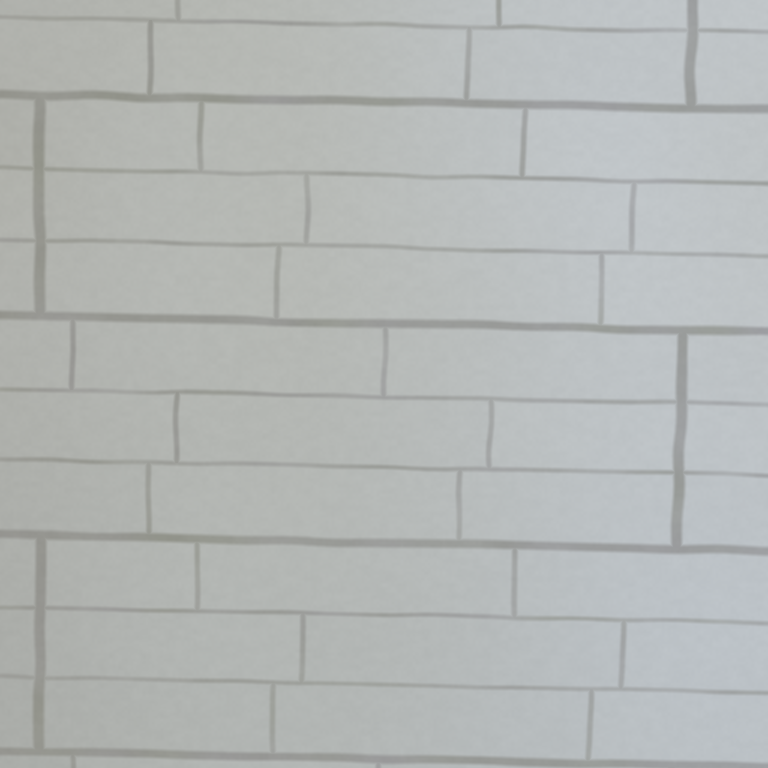
A Shadertoy shader for this texture:

```glsl
float hash(vec2 p) {
    p = fract(p * vec2(0.1031, 0.1137));
    p += dot(p, p.yx + 33.33);
    return fract((p.x + p.y) * p.x * 17.0);
}

float noise(vec2 p) {
    vec2 i = floor(p), f = fract(p);
    f = f * f * (3.0 - 2.0 * f);
    return mix(mix(hash(i), hash(i + vec2(1, 0)), f.x),
               mix(hash(i + vec2(0, 1)), hash(i + vec2(1, 1)), f.x), f.y);
}

// Soft-edged line coverage from distance and half width
float line(float dist, float halfWidth, float blur) {
    return 1.0 - smoothstep(halfWidth - blur, halfWidth + blur, abs(dist));
}

void mainImage(out vec4 fragColor, in vec2 fragCoord) {
    vec2 uv = fragCoord / iResolution.xy;
    vec2 pos = vec2(uv.x, 1.0 - uv.y);
    float blur = max(0.0028, 0.75 / iResolution.y);

    // Hand-laid wobble, slight tilt and perspective
    vec2 wobble = vec2(noise(pos * 22.0 + 40.0), noise(pos * vec2(16.0, 22.0) + 70.0)) - 0.5;
    vec2 wall = pos + wobble * vec2(0.004, 0.0035);
    float drop = wall.y - 0.0205 * wall.x - 0.1224;
    float course = drop / 0.2905 * (1.0 + 0.0218 * drop);
    float across = 0.052 + (wall.x - 0.052) / (1.0 - 0.034 * (pos.y - 0.27));

    // Panels of three rows, alternate courses shifted
    float panel = floor(course);
    float f = course - panel;
    bool shifted = mod(panel, 2.0) > 0.5;
    float panelWidth = 1.03;
    float along = shifted ? (across + 0.107) / 0.972 : across - 0.052;
    float column = floor(along / panelWidth);
    float u = along - column * panelWidth;

    // Two brick joints in each row
    float row = step(0.332, f) + step(0.655, f);
    vec2 joints = row < 0.5 ? vec2(0.208, 0.628)
                : row < 1.5 ? vec2(0.348, 0.773) : vec2(0.311, 0.733);
    float second = step(0.5 * (joints.x + joints.y), u);
    float jointDist = u - mix(joints.x, joints.y, second);
    float rowDist = 0.2905 * min(abs(f - 0.332), abs(f - 0.655));
    float courseDist = 0.2905 * min(f, 1.0 - f);
    float endDist = min(u, panelWidth - u);

    // Worn thin joints and stronger panel joints
    float wear = noise(pos * vec2(18.0, 24.0) + 9.0);
    float jointStrength = 0.5 + 0.3 * hash(vec2(panel * 3.0 + row + 11.0, second + column * 2.0 + 5.0))
                        - 0.15 * pos.x;
    float thin = max(line(rowDist, 0.0028, blur) * (0.48 + 0.4 * wear),
                     line(jointDist, 0.0036, blur) * (jointStrength + 0.25 * wear));
    float thick = max(line(courseDist, 0.0055, blur * 1.2),
                      line(endDist, 0.0072, blur * 1.2)) * (0.82 + 0.18 * wear);

    // Painted brick, lit from warm left to cool right
    vec3 paint = mix(vec3(0.685, 0.69, 0.668), vec3(0.713, 0.723, 0.705), smoothstep(-0.1, 0.35, pos.x));
    paint = mix(paint, vec3(0.748, 0.768, 0.778), smoothstep(0.3, 0.9, pos.x + 0.12 * (0.5 - pos.y)));
    paint += vec3(-0.016, -0.012, -0.004) * smoothstep(0.3, 1.0, pos.y);
    paint += 0.008 * (hash(vec2(panel * 3.0 + row + 20.0, column * 3.0 + second + step(0.0, jointDist) + 31.0)) - 0.5);
    paint += (noise(pos * 5.0 + 3.0) - 0.5) * vec3(0.008, 0.01, 0.016);

    // Grout with faint cool and warm patches
    vec3 grout = mix(vec3(0.575, 0.575, 0.55), vec3(0.60, 0.61, 0.61), pos.x);
    grout += (noise(pos * 14.0 + 55.0) - 0.5) * vec3(0.025, 0.015, 0.05);
    vec3 color = mix(paint, grout, max(thin, thick));

    // Surface grain
    color += 0.012 * (noise(pos * vec2(90.0, 130.0)) - 0.5) + 0.008 * (noise(pos * 256.0) - 0.5);
    fragColor = vec4(color, 1.0);
}
```
